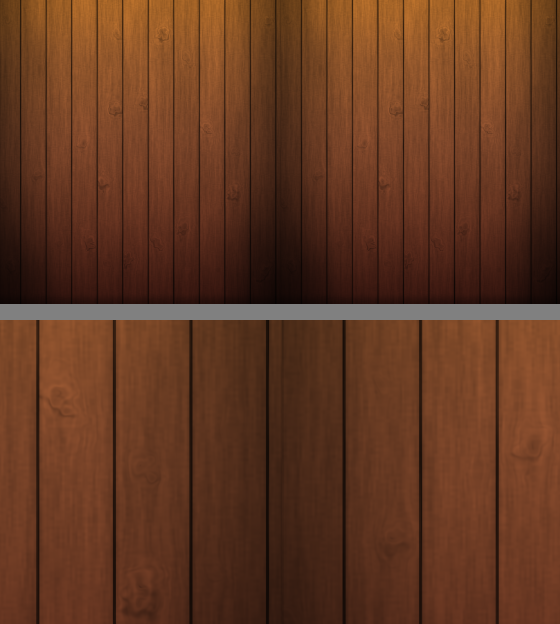
Top, the full canvas; bottom, a detail of the centre.
Write a WebGL 1 fragment shader that draws this texture.

```glsl
precision highp float;
// Two side-by-side copies of a dark stained wall of vertical pine planks with knots.

uniform vec2 u_resolution;

const float TILE_WIDTH = 0.5013;  // share of the canvas width
const float PLANKS = 11.0;        // planks in one tile
const float FIRST_GAP = 0.0735;   // position of the first gap in a tile

float hash(vec2 p) {
  vec3 q = fract(vec3(p.xyx) * 0.1031);
  q += dot(q, q.yzx + 33.33);
  return fract((q.x + q.y) * q.z);
}

float noise(vec2 p) {
  vec2 cell = floor(p);
  vec2 f = fract(p);
  f = f * f * (3.0 - 2.0 * f);
  float low = mix(hash(cell), hash(cell + vec2(1.0, 0.0)), f.x);
  float high = mix(hash(cell + vec2(0.0, 1.0)), hash(cell + vec2(1.0)), f.x);
  return mix(low, high, f.y);
}

// Stain colour down the wall: golden at the top, red-black at the foot.
vec3 stain(float h) {
  vec3 c = mix(vec3(0.19, 0.07, 0.05), vec3(0.365, 0.18, 0.115), smoothstep(-0.08, 0.32, h));
  c = mix(c, vec3(0.48, 0.27, 0.16), smoothstep(0.18, 0.60, h));
  c = mix(c, vec3(0.58, 0.345, 0.17), smoothstep(0.50, 0.87, h));
  return mix(c, vec3(0.66, 0.40, 0.155), smoothstep(0.78, 1.03, h));
}

// Knots of one plank: x is the sideways push on the grain, y the change of tone.
vec2 knots(vec2 g, float seed, float plankLength) {
  vec2 result = vec2(0.0);
  for (int i = 0; i < 4; i++) {
    vec2 key = vec2(seed, float(i) * 7.0 + 3.0);
    vec2 center = vec2(mix(0.15, 0.85, hash(key)),
                       (float(i) + hash(key + 11.3)) * plankLength / 4.0);
    float strength = smoothstep(0.2, 1.0, hash(key + 23.7));
    float radius = mix(0.08, 0.21, strength);
    vec2 d = (g - center) / radius;
    d.y = d.y * 0.8 + d.x * 1.4 * (hash(key + 31.1) - 0.5);
    d += 1.1 * (vec2(noise(g * 8.0 + seed), noise(g * 8.0 + seed + 40.0)) - 0.5);
    float r = length(d);
    float halo = exp(-r * r * 0.35);
    float core = exp(-r * r * 6.0);
    float rim = exp(-pow((r - 1.0) * 4.5, 2.0));
    float rings = sin(r * 9.0) * halo;
    float streak = exp(-d.x * d.x * 3.0 - pow(d.y + 1.6, 2.0) * 0.8);
    result.x += d.x * radius * halo * 0.7;
    result.y += strength * (0.06 * rings + 0.08 * halo - 0.30 * core
                            - 0.24 * rim * smoothstep(0.3, -0.7, d.y) - 0.10 * streak);
  }
  return result;
}

// Tone of the wood around 1, from long fibres, growth lines and saw marks.
float woodTone(vec2 g, float seed, float plankLength) {
  vec2 knot = knots(g, seed, plankLength);
  vec2 q = vec2(g.x - knot.x, g.y) + seed * vec2(17.3, 5.7);
  float broad = noise(q * vec2(2.2, 0.45)) - 0.5;
  float fibre = noise(q * vec2(12.0, 0.9)) - 0.5;
  float fine = noise(q * vec2(30.0, 4.0)) - 0.5;
  float saw = noise(q * vec2(14.0, 24.0)) - 0.5;
  float growth = sin(q.x * 26.0 + 9.0 * noise(q * vec2(1.4, 0.25)));
  float plank = hash(vec2(seed, 91.0)) - 0.5;
  return 1.0 + knot.y + 0.10 * broad + 0.10 * fibre + 0.10 * fine
       + 0.06 * saw + 0.018 * growth + 0.07 * plank;
}

// Darkening towards the sides and foot of a tile.
float vignette(float x, float h) {
  float edge = min(x, 1.0 - x);
  float side = mix(0.46, 1.0, smoothstep(-0.10, 0.25, edge));
  float corner = (1.0 - smoothstep(0.0, 0.32, edge)) * (1.0 - smoothstep(0.0, 0.5, h));
  float foot = mix(0.7, 1.0, smoothstep(0.0, 0.04, h));
  return side * foot * (1.0 - 0.40 * corner);
}

// Coverage of a line with the given half width and a softened edge.
float line(float distanceToLine, float halfWidth, float softness) {
  return 1.0 - smoothstep(halfWidth - softness, halfWidth + softness, distanceToLine);
}

void main() {
  float tileSize = u_resolution.x * TILE_WIDTH;
  vec2 p = gl_FragCoord.xy / tileSize;
  p.x = fract(p.x);
  float h = gl_FragCoord.y / u_resolution.y;
  float plankLength = PLANKS * u_resolution.y / tileSize;
  float pixel = PLANKS / tileSize;

  // Plank coordinates, one unit per plank width
  float across = (p.x - FIRST_GAP) * PLANKS;
  float id = floor(across);
  vec2 g = vec2(across - id, p.y * PLANKS);
  vec3 color = stain(h) * vignette(p.x, h) * woodTone(g, id + 5.0, plankLength);

  // Thin worn gaps with a soft shadow and a faint lit bevel
  float gap = min(g.x, 1.0 - g.x);
  float wear = noise(vec2(id * 9.0 + 50.0, g.y * 1.3));
  color *= 1.0 - 0.14 * exp(-gap * 14.0);
  color *= 1.0 + 0.07 * exp(-pow((g.x - 0.08) * 30.0, 2.0));
  color *= 1.0 - mix(0.50, 0.70, wear) * line(gap, 0.020, 0.7 * pixel);

  // Faint seam where the tiles meet
  float seam = min(p.x, 1.0 - p.x) * PLANKS;
  color *= 1.0 - 0.12 * line(seam, 0.02, 0.7 * pixel);

  gl_FragColor = vec4(clamp(color, 0.0, 1.0), 1.0);
}
```
